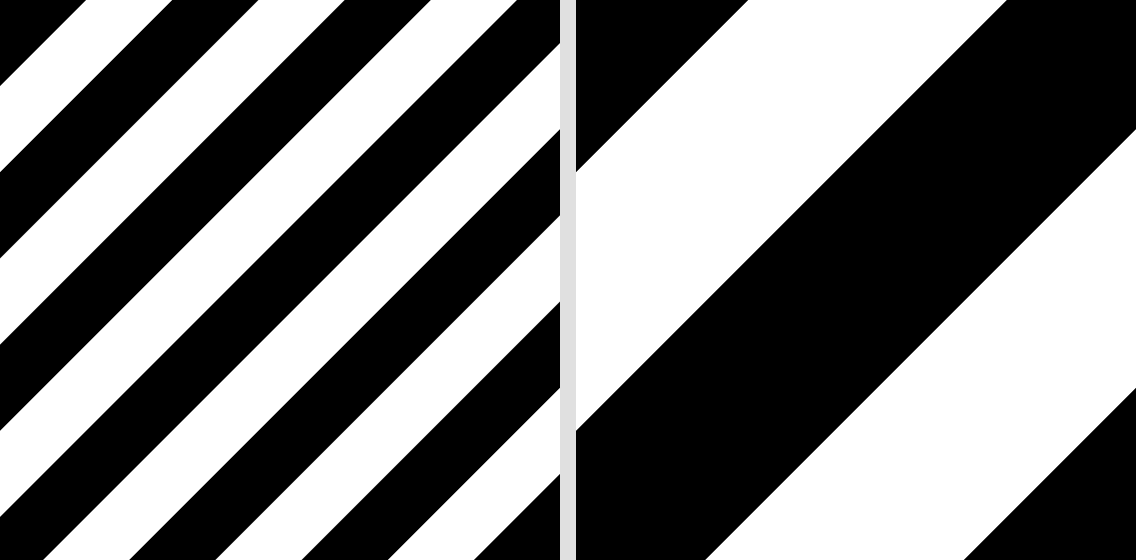
Left, the full canvas; right, a detail of the centre.
Give the GLSL for this pattern, as a WebGL 2 fragment shader.

```glsl
#version 300 es
precision highp float;
// Bold black and white diagonal stripes of equal width, rising to the right.

#define REPEATS 3.25      // stripe pairs along each side of the canvas
#define WHITE_SHARE 0.5   // part of each pair that is white
#define BLACK vec3(0.0)
#define WHITE vec3(1.0)

uniform vec2 u_resolution;
out vec4 fragColor;

// Signed distance into the white stripe, in repeats; each repeat opens with black.
float whiteStripe(float phase) {
    float fromCenter = abs(fract(phase + 0.5 * WHITE_SHARE + 0.5) - 0.5);
    return 0.5 * WHITE_SHARE - fromCenter;
}

// Stripe position measured diagonally from the top left corner.
float diagonalPhase(vec2 uv) {
    return REPEATS * (uv.x + 1.0 - uv.y);
}

void main() {
    vec2 uv = gl_FragCoord.xy / u_resolution;

    // Width of one pixel measured across the stripes, in repeats.
    float pixel = REPEATS * length(1.0 / u_resolution);

    float coverage = clamp(whiteStripe(diagonalPhase(uv)) / pixel + 0.5, 0.0, 1.0);
    fragColor = vec4(mix(BLACK, WHITE, coverage), 1.0);
}
```
